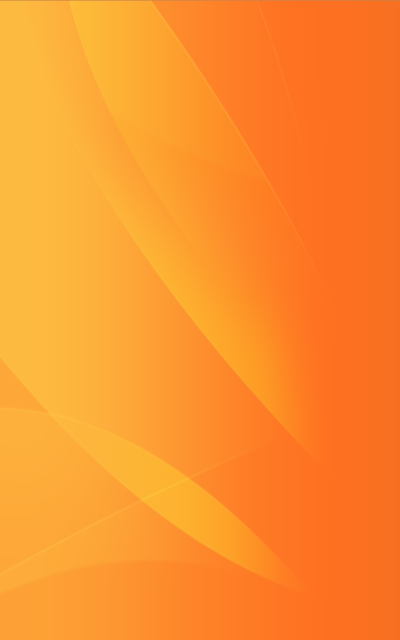
This background is drawn by a WebGL 2 fragment shader. Its source:

```glsl
#version 300 es
precision highp float;

uniform vec2 u_resolution;
out vec4 fragColor;

const vec3 DEEP_ORANGE = vec3(0.995, 0.438, 0.128);
const vec3 WARM_YELLOW = vec3(0.992, 0.745, 0.258);
const vec3 RIGHT_SHADE = vec3(0.970, 0.440, 0.130);
const vec3 HAIRLINE = vec3(0.78, 0.52, 0.30);
const vec3 RIM_LIGHT = vec3(0.0, 0.10, 0.04);
const vec3 RICHNESS = vec3(0.0, 0.0, -0.055);

// Signed distance to a parabola through a, b and c; positive where p.y is larger
float arc(vec2 p, vec2 a, vec2 b, vec2 c) {
    float slopeAB = (b.y - a.y) / (b.x - a.x);
    float slopeBC = (c.y - b.y) / (c.x - b.x);
    float bend = (slopeBC - slopeAB) / (c.x - a.x);
    float value = a.y + (p.x - a.x) * (slopeAB + bend * (p.x - b.x));
    float slope = slopeAB + bend * (2.0 * p.x - a.x - b.x);
    return (p.y - value) / sqrt(1.0 + slope * slope);
}

float cover(float d) {
    return smoothstep(-0.002, 0.002, d);
}

float rim(float d) {
    return exp(-d * d / 0.000004);
}

float fall(float start, float end, float v) {
    return 1.0 - smoothstep(start, end, v);
}

float window(float start, float rise, float drop, float end, float v) {
    return smoothstep(start, rise, v) * fall(drop, end, v);
}

// Large sweeping sheets: x is the warmth, y the rim light, z the richness
vec3 upperSheets(vec2 p, float warmth) {
    vec2 q = p.yx;
    float sweep = arc(q, vec2(0.117, 0.104), vec2(0.372, 0.333), vec2(0.637, 0.667));
    float fold = arc(q, vec2(0.0, 0.173), vec2(0.169, 0.271), vec2(0.39, 0.49));
    float crest = arc(q, vec2(0.0, 0.375), vec2(0.28, 0.667), vec2(0.475, 0.833));
    float outer = arc(q, vec2(0.0, 0.642), vec2(0.143, 0.719), vec2(0.267, 0.767));
    float crease = arc(p, vec2(0.27, 0.169), vec2(0.458, 0.232), vec2(0.667, 0.28));

    float inSweep = cover(sweep);
    float inFold = cover(fold);
    float beyondCrest = cover(crest);
    float foldFade = fall(0.2, 0.42, p.y);

    // Shade behind the fold, light on its face
    float shade = inSweep * (1.0 - inFold) * smoothstep(0.0, 0.05, sweep);
    warmth -= 0.1 * shade * exp(-abs(fold) / 0.1) * foldFade;
    float face = inFold * (1.0 - beyondCrest);
    warmth += 0.09 * face * fall(0.25, 0.5, p.y);
    warmth -= 0.05 * face * smoothstep(-0.003, 0.008, crease) * fall(0.0, 0.14, crease);
    warmth *= 1.0 - 0.32 * beyondCrest;
    warmth *= 1.0 - 0.3 * cover(outer) * fall(0.12, 0.3, p.y);

    // Broad glow along the lower sweep
    float glow = exp(-sweep * sweep / 0.024) * smoothstep(0.2, 0.56, p.y);
    glow *= inSweep * fall(0.63, 0.84, p.x);
    warmth += 0.4 * glow;

    float light = 0.3 * rim(sweep) * window(0.1, 0.5, 0.66, 0.74, p.y);
    light += 0.25 * rim(fold) * fall(0.05, 0.25, p.y);
    light += 0.7 * rim(crest) * fall(0.24, 0.5, p.y);
    light += 0.35 * rim(outer) * fall(0.12, 0.27, p.y);
    return vec3(warmth, light, glow + 0.5 * face * foldFade);
}

// Crossing leaves near the bottom, in the same three channels
vec3 lowerLeaves(vec2 p, float warmth) {
    float valley = arc(p, vec2(0.0, 0.557), vec2(0.354, 0.781), vec2(0.781, 0.931));
    float dome = arc(p, vec2(0.0, 0.638), vec2(0.396, 0.716), vec2(0.781, 0.931));
    float stem = arc(p, vec2(0.0, 0.898), vec2(0.344, 0.785), vec2(0.719, 0.68));
    float hem = arc(p, vec2(0.0, 0.927), vec2(0.417, 0.875), vec2(0.625, 0.898));

    float belowValley = cover(valley);
    float belowDome = cover(dome);
    float belowStem = cover(stem);
    float belowHem = smoothstep(-0.003, 0.006, hem);

    warmth *= 1.0 - 0.25 * belowValley;
    warmth += 0.12 * belowValley * belowDome * fall(0.0, 0.24, dome) * fall(0.2, 0.5, p.x);
    warmth += 0.05 * belowValley * belowStem * (1.0 - belowHem) * fall(0.3, 0.6, p.x);
    warmth -= 0.08 * belowHem * fall(0.4, 0.7, p.x);
    warmth -= 0.05 * belowStem * (1.0 - belowDome) * fall(0.6, 0.75, p.x);

    // Bright lens where the leaves overlap
    float lens = belowDome * (1.0 - belowValley) * window(0.15, 0.5, 0.54, 0.8, p.x);
    warmth += 0.36 * lens;

    float light = 0.2 * rim(valley) * fall(0.5, 0.76, p.x);
    light += 0.25 * rim(dome) * fall(0.5, 0.78, p.x);
    light += 0.4 * rim(stem) * fall(0.45, 0.72, p.x);
    return vec3(warmth, light, lens);
}

void main() {
    // Unit canvas with y measured from the top
    vec2 uv = gl_FragCoord.xy / u_resolution;
    vec2 p = vec2(uv.x, 1.0 - uv.y);

    float backdrop = 0.95 * fall(0.05, 0.87, p.x);
    vec3 upper = upperSheets(p, backdrop);
    vec3 lower = lowerLeaves(p, upper.x);

    vec3 color = mix(DEEP_ORANGE, WARM_YELLOW, clamp(lower.x, 0.0, 1.0));
    color = mix(color, RIGHT_SHADE, smoothstep(0.84, 1.0, p.x));
    color += RIM_LIGHT * (upper.y + lower.y) + RICHNESS * max(upper.z, lower.z);
    color = mix(color, HAIRLINE, 0.6 * fall(0.001, 0.002, p.y));
    fragColor = vec4(clamp(color, 0.0, 1.0), 1.0);
}
```
